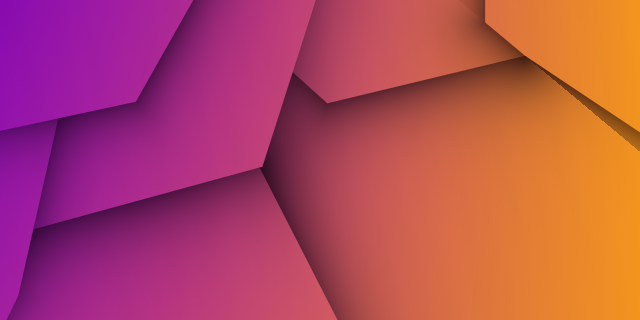
A Shadertoy shader for this background:

```glsl
vec2 hashGradient(vec2 cell) {
    vec2 h = vec2(dot(cell, vec2(127.1, 311.7)), dot(cell, vec2(269.5, 183.3)));
    return fract(sin(h) * 43758.5) * 2.0 - 1.0;
}

float gradientNoise(vec2 p) {
    vec2 i = floor(p), f = fract(p);
    vec2 u = f * f * (3.0 - 2.0 * f);
    vec2 x = vec2(1, 0), y = vec2(0, 1);
    float low = mix(dot(hashGradient(i), f), dot(hashGradient(i + x), f - x), u.x);
    float high = mix(dot(hashGradient(i + y), f - y), dot(hashGradient(i + 1.0), f - 1.0), u.x);
    return mix(low, high, u.y);
}

// Violet to orange sweep across the canvas
vec3 sweep(vec2 p) {
    vec3 stops[6] = vec3[6](
        vec3(0.53, 0.04, 0.69), vec3(0.64, 0.12, 0.63), vec3(0.73, 0.21, 0.51),
        vec3(0.81, 0.34, 0.39), vec3(0.87, 0.46, 0.24), vec3(0.95, 0.58, 0.12));
    float t = p.x * 0.5 + 0.2 * (1.0 - p.y) * (1.0 - p.x * 0.5);
    t = clamp(t, 0.0, 0.999) * 5.0;
    int i = int(t);
    return mix(stops[i], stops[i + 1], fract(t));
}

float segment(vec2 p, vec2 a, vec2 b) {
    vec2 q = p - a, e = b - a;
    return length(q - e * clamp(dot(q, e) / dot(e, e), 0.0, 1.0));
}

// Positive to the right of the line from a to b
float side(vec2 p, vec2 a, vec2 b) {
    vec2 q = p - a, e = b - a;
    return q.x * e.y - q.y * e.x;
}

// Signed distance to a convex corner whose inside lies left of a, b, c
float corner(vec2 p, vec2 a, vec2 b, vec2 c) {
    float outside = max(side(p, a, b), side(p, b, c));
    return sign(outside) * min(segment(p, a, b), segment(p, b, c));
}

// Cast a soft shadow, deepest around its focus, then lay the panel on top
void layPanel(inout vec3 color, vec3 paint, vec2 p, float d, float width, float depth, vec2 focus) {
    vec2 away = p - focus;
    float shade = depth * exp(-max(d, 0.0) / width) * mix(0.4, 1.0, exp(-2.5 * dot(away, away)));
    color *= mix(vec3(1), vec3(0.22, 0.16, 0.28), shade);
    float pixel = 1.0 / iResolution.y;
    color = mix(paint, color, smoothstep(-0.7 * pixel, 0.7 * pixel, d));
}

void mainImage(out vec4 fragColor, in vec2 fragCoord) {
    vec2 p = fragCoord / iResolution.y;
    p.x *= 2.0 * iResolution.y / iResolution.x;

    // Faint brushed grain
    vec3 paint = sweep(p) * (1.0 + 0.02 * gradientNoise(vec2(p.x * 16.0 + p.y * 3.0, p.y * 2.0)));
    vec3 color = paint;

    // Bottom panel
    float d = corner(p, vec2(1.157, -0.2), vec2(0.8125, 0.474), vec2(0.3, 0.5));
    layPanel(color, paint, p, d, 0.10, 0.75, vec2(0.83, 0.48));

    // Top centre panel
    d = corner(p, vec2(0.6, 1.057), vec2(1.023, 0.677), vec2(1.9, 0.888));
    layPanel(color, paint, p, d, 0.09, 0.72, vec2(1.2, 0.72));

    // Large magenta panel
    d = corner(p, vec2(-0.3, 0.173), vec2(0.82, 0.479), vec2(1.083, 1.3));
    layPanel(color, paint, p, d, 0.11, 0.75, vec2(0.45, 0.35));

    // Left edge panel
    d = corner(p, vec2(-0.078, -0.2), vec2(0.057, 0.0755), vec2(0.25, 0.93));
    layPanel(color, paint, p, d, 0.07, 0.55, vec2(0.14, 0.45));

    // Top left panel
    d = corner(p, vec2(-0.4, 0.505), vec2(0.4245, 0.682), vec2(0.784, 1.318));
    layPanel(color, paint, p, d, 0.08, 0.7, vec2(0.5, 0.8));

    // Top right panel
    vec2 notch = vec2(1.516, 0.93), bend = vec2(1.641, 0.8255);
    d = max(corner(p, vec2(1.516, 1.3), notch, bend), corner(p, notch, bend, vec2(2.3, 0.386)));
    layPanel(color, paint, p, d, 0.08, 0.72, vec2(1.68, 0.78));

    fragColor = vec4(color, 1.0);
}
```
